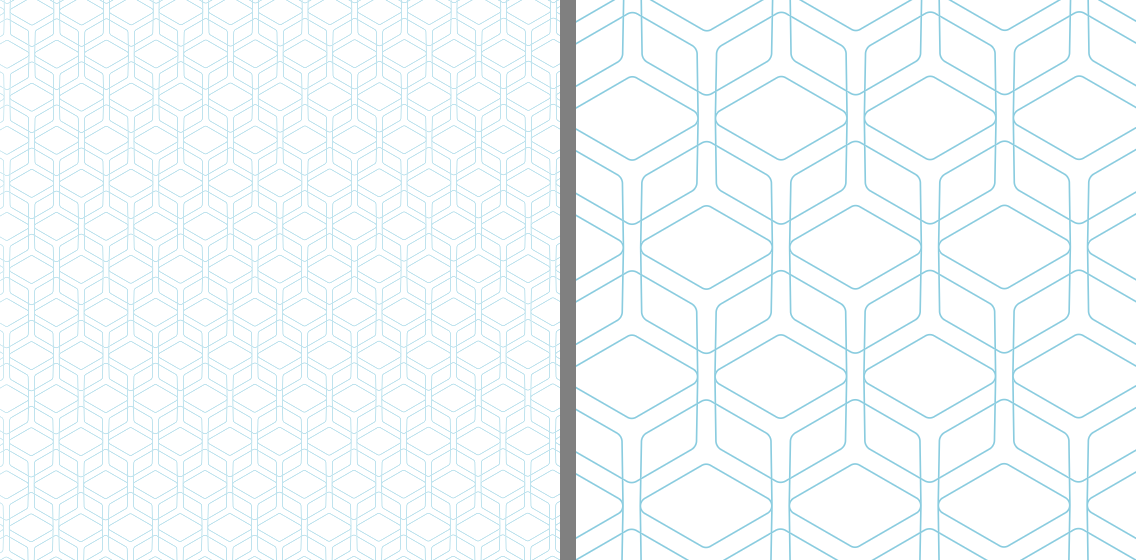
Left: the whole. Right: its middle third, enlarged.
Reproduce this pattern procedurally as a Shadertoy shader.

```glsl
// Thin pale blue outlines on white: a staggered lattice of tall rounded hexagons
// that overlap between rows, each holding a rounded diamond, so cubes appear.
// Each pixel tests the nearest cell of three rows and draws rounded polygon edges.

const vec3 PAPER = vec3(1.0);
const vec3 INK = vec3(0.54, 0.80, 0.875);
const vec2 PERIOD = vec2(0.08867, 0.07689);  // column step, row step
const vec2 ANCHOR = vec2(0.4997, 0.5195);    // centre of one diamond
const float SKEW = 0.0016;                   // slight lean of the lattice
const float LINE_WIDTH = 0.00098;
const float HEX_HALF_WIDTH = 0.0385;
const float HEX_APEX = 0.0639;               // height of the unrounded tip
const float HEX_RADIUS = 0.006;
const float HEX_BOW = 0.0007;                // outward bend of the upright sides
const float DIAMOND_HALF_WIDTH = 0.0443;     // to the unrounded tip
const float DIAMOND_RADIUS = 0.0052;
const float SLOPE = 0.57735;                 // slanted edges rise at 30 degrees
const float EDGE_FADE = 0.25;                // paler ink along the left border
const float FADE_WIDTH = 0.03;

// Distance to a polygon symmetric in both axes, with upright sides and slanted
// tops; q lies in the first quadrant.
float polygonDistance(vec2 q, float halfWidth, float apex) {
    vec2 top = vec2(0.0, apex);
    vec2 corner = vec2(halfWidth, max(apex - SLOPE * halfWidth, 0.0));
    vec2 edge = corner - top;
    float along = clamp(dot(q - top, edge) / dot(edge, edge), 0.0, 1.0);
    float slant = length(q - top - along * edge);
    float side = length(q - vec2(corner.x, min(q.y, corner.y)));
    bool inside = q.x < corner.x && q.y < apex - SLOPE * q.x;
    return min(slant, side) * (inside ? -1.0 : 1.0);
}

// Shrinks the hexagon by its radius, then grows it back with round corners.
float hexagon(vec2 q) {
    float shoulder = HEX_APEX - SLOPE * HEX_HALF_WIDTH;
    q.x -= HEX_BOW * max(1.0 - q.y / shoulder, 0.0);
    float apex = HEX_APEX - HEX_RADIUS * sqrt(1.0 + SLOPE * SLOPE);
    return polygonDistance(q, HEX_HALF_WIDTH - HEX_RADIUS, apex) - HEX_RADIUS;
}

float diamond(vec2 q) {
    float apex = SLOPE * DIAMOND_HALF_WIDTH - DIAMOND_RADIUS * sqrt(1.0 + SLOPE * SLOPE);
    return polygonDistance(q, apex / SLOPE, apex) - DIAMOND_RADIUS;
}

// Share of a pixel covered by a line centred on the zero distance.
float lineCoverage(float d, float pixel) {
    float halfWidth = 0.5 * LINE_WIDTH;
    return clamp((d + halfWidth) / pixel + 0.5, 0.0, 1.0)
         - clamp((d - halfWidth) / pixel + 0.5, 0.0, 1.0);
}

void mainImage(out vec4 fragColor, in vec2 fragCoord) {
    float pixel = 1.0 / iResolution.y;
    vec2 uv = fragCoord * pixel;
    vec2 p = uv - ANCHOR;
    p -= SKEW * p.yx;

    // Outlines from the nearest row and the rows above and below
    float ink = 0.0;
    float nearestRow = floor(p.y / PERIOD.y + 0.5);
    for (int i = -1; i <= 1; i++) {
        float row = nearestRow + float(i);
        float column = p.x / PERIOD.x + 0.5 * mod(row, 2.0);
        vec2 q = abs(vec2((fract(column + 0.5) - 0.5) * PERIOD.x, p.y - row * PERIOD.y));
        ink = max(ink, lineCoverage(hexagon(q), pixel));
        ink = max(ink, lineCoverage(diamond(q), pixel));
    }

    // Border fade
    ink *= 1.0 - EDGE_FADE * (1.0 - smoothstep(0.0, FADE_WIDTH, uv.x));
    fragColor = vec4(mix(PAPER, INK, ink), 1.0);
}
```
